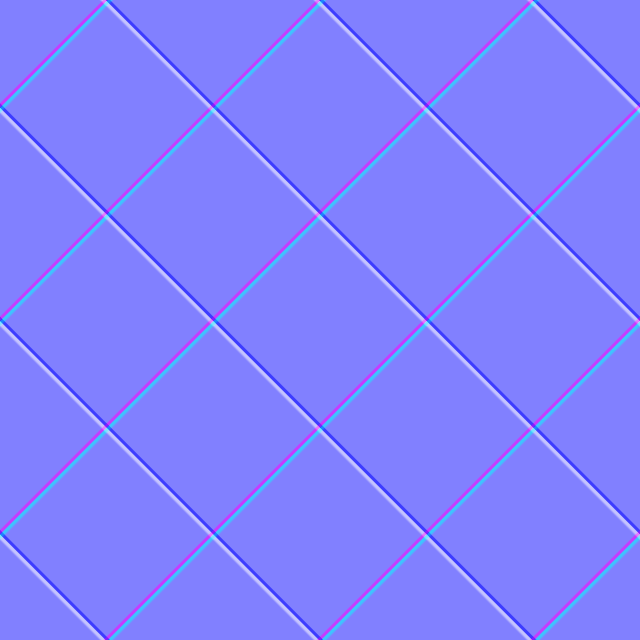
Give the GLSL for this texture map, as a three.js fragment shader.

```glsl
varying vec2 vUv;

const float REPEATS = 3.0;          // diamonds across and up
const vec3 FLAT_NORMAL = vec3(0.506, 0.502, 1.0);
const float TILT = 0.265;           // channel shift on a groove bank
const float MAX_TILT = 0.38;        // limit where grooves cross
const float GROOVE_DROP = 0.005;    // downward shift of the grid, in cells

// Groove profile, in cells measured across the line
const float CREASE = 0.003;         // half width of the crease
const vec2 UPPER_EDGE = vec2(0.0115, 0.0175);
const vec2 LOWER_EDGE = vec2(0.0095, 0.0235);

// Signed distance to the nearest line of a unit-spaced diagonal family
float lineDistance(float diagonal) {
  return (fract(diagonal) - 0.5) * inversesqrt(2.0);
}

// +1 on the upper bank, -1 on the softer lower bank, 0 on the flat
float bankSlope(float d) {
  float side = smoothstep(-CREASE, CREASE, d) * 2.0 - 1.0;
  vec2 edge = d > 0.0 ? UPPER_EDGE : LOWER_EDGE;
  return side * (1.0 - smoothstep(edge.x, edge.y, abs(d)));
}

void main() {
  vec2 cell = vUv * REPEATS + vec2(0.0, GROOVE_DROP);

  // Two crossing families of grooves
  float falling = bankSlope(lineDistance(cell.y + cell.x));
  float rising = bankSlope(lineDistance(cell.y - cell.x));

  // Both banks lean towards their crease
  vec2 tilt = TILT * (falling * vec2(-1.0, -1.0) + rising * vec2(1.0, -1.0));
  tilt *= min(1.0, MAX_TILT / max(length(tilt), 0.0001));

  gl_FragColor = vec4(FLAT_NORMAL + vec3(tilt, 0.0), 1.0);
}
```
